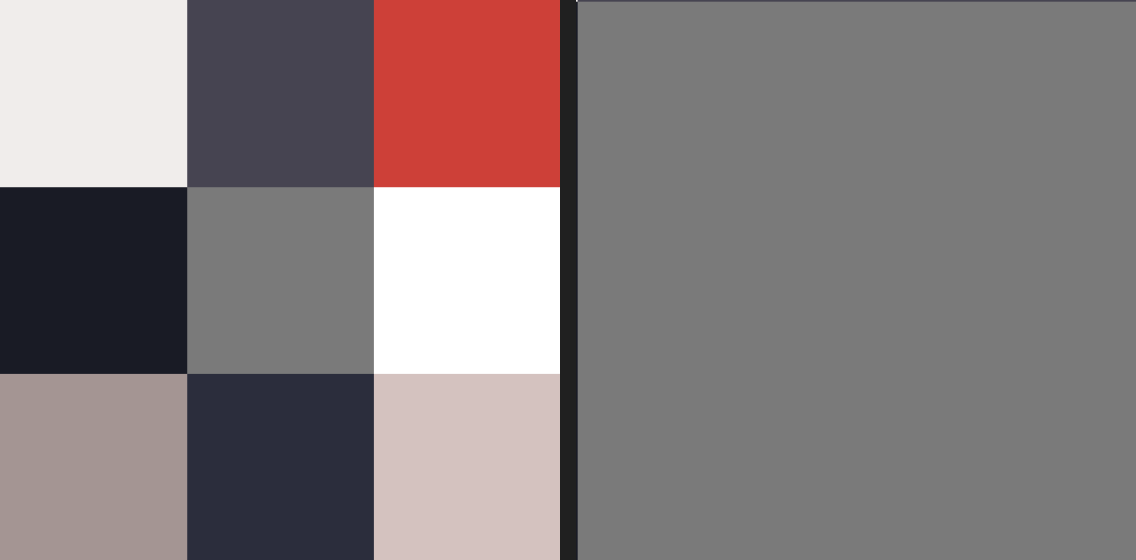
Left: the whole. Right: its middle third, enlarged.
Write a Shadertoy shader that draws this background.

```glsl
// A three by three grid of flat colour swatches that fills the canvas.
// Each pixel finds its column and row, looks up the swatch colour, and
// blends neighbouring swatches over one pixel to smooth the seams.

const int GRID = 3;                            // swatches across and down
const vec2 GRID_SHIFT = vec2(0.001, -0.001);   // offset of the seams, in canvas units
const float SEAM_SOFTNESS = 1.0;               // seam blend width, in pixels

// Swatches from the bottom row up, left to right
const vec3 SWATCHES[GRID * GRID] = vec3[](
    vec3(0.645, 0.585, 0.577),   // taupe
    vec3(0.169, 0.178, 0.235),   // slate navy
    vec3(0.831, 0.761, 0.749),   // dusty pink
    vec3(0.098, 0.106, 0.145),   // ink
    vec3(0.478, 0.478, 0.478),   // mid grey
    vec3(1.000, 1.000, 1.000),   // white
    vec3(0.941, 0.928, 0.920),   // warm white
    vec3(0.275, 0.267, 0.318),   // plum grey
    vec3(0.804, 0.251, 0.220)    // red
);

vec3 swatch(ivec2 cell) {
    cell = clamp(cell, ivec2(0), ivec2(GRID - 1));
    return SWATCHES[cell.y * GRID + cell.x];
}

// Cell index that ramps linearly across each seam
vec2 softCell(vec2 uv, vec2 blendWidth) {
    vec2 index = vec2(0.0);
    for (int i = 1; i < GRID; i++) {
        vec2 seam = float(i) / float(GRID) + GRID_SHIFT;
        index += clamp((uv - seam) / blendWidth + 0.5, 0.0, 1.0);
    }
    return index;
}

void mainImage(out vec4 fragColor, in vec2 fragCoord) {
    vec2 uv = fragCoord / iResolution.xy;
    vec2 index = softCell(uv, SEAM_SOFTNESS / iResolution.xy);
    ivec2 cell = ivec2(floor(index));
    vec2 blend = fract(index);

    // Blend the four swatches that can meet at this pixel
    vec3 lower = mix(swatch(cell), swatch(cell + ivec2(1, 0)), blend.x);
    vec3 upper = mix(swatch(cell + ivec2(0, 1)), swatch(cell + ivec2(1, 1)), blend.x);
    fragColor = vec4(mix(lower, upper, blend.y), 1.0);
}
```
